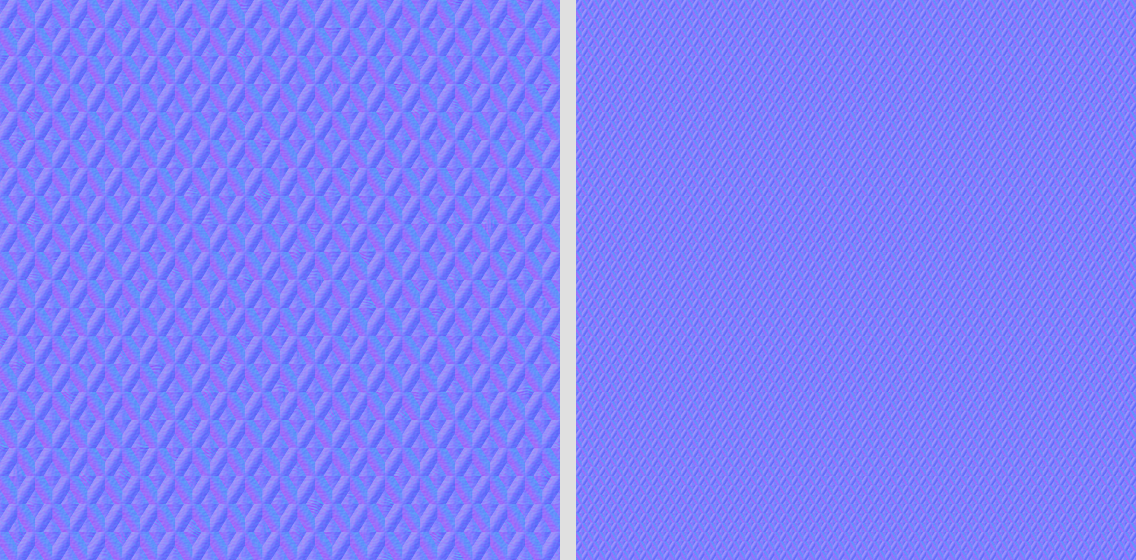
Left, the tile; right, the same tile 3 across and 3 down.
Give the GLSL for this texture map, as a WebGL 1 fragment shader.

```glsl
precision highp float;

// Tangent-space normal map of a woven relief: 16 by 20 cells of V-shaped pairs
// of rounded strands, every other row shifted by half a cell. Low diamond humps
// between strands carry wrinkles; wrapped gradient noise adds fine grain.

uniform vec2 u_resolution;

vec2 randomGradient(vec2 cell) {
  float angle = 6.2831853 * fract(sin(dot(cell, vec2(12.99, 78.23))) * 4375.85);
  return vec2(cos(angle), sin(angle));
}

// Gradient noise that repeats after "period" lattice cells
float wrappedNoise(vec2 p, vec2 period) {
  vec2 i = floor(p);
  vec2 f = p - i;
  vec2 w = f * f * f * (f * (f * 6.0 - 15.0) + 10.0);
  vec2 lo = mod(i, period);
  vec2 hi = mod(i + 1.0, period);
  float a = dot(randomGradient(lo), f);
  float b = dot(randomGradient(vec2(hi.x, lo.y)), f - vec2(1.0, 0.0));
  float c = dot(randomGradient(vec2(lo.x, hi.y)), f - vec2(0.0, 1.0));
  float d = dot(randomGradient(hi), f - 1.0);
  return mix(mix(a, b, w.x), mix(c, d, w.x), w.y);
}

float tiledNoise(vec2 uv, vec2 frequency) {
  return wrappedNoise(uv * frequency, frequency);
}

// Slope of the weave in xy, hump coverage in z
vec3 weave(vec2 uv) {
  float row = floor(uv.y * 20.0);
  float y = fract(uv.y * 20.0);
  float shift = 0.5 * mod(row, 2.0);
  float x = fract(uv.x * 16.0 + shift) - 0.5;
  float side = x < 0.0 ? -1.0 : 1.0;
  float outward = abs(x) * 2.0;

  // Position across the strand, zero on its crest
  float across = y - outward;
  float t = across / 0.48;
  float strand = t / sqrt(t * t + 0.13);

  // Each hump rises again from the strand edge and rounds off at its middle
  float midline = across > 0.0 ? outward : 1.0 - outward;
  float hump = -0.72 * sign(across) * smoothstep(-0.08, 0.32, midline);

  float gap = step(0.48, abs(across));
  vec2 facing = vec2(side * 0.85, 0.53);
  return vec3(facing * 0.15 * mix(strand, hump, gap), gap);
}

float grainHeight(vec2 uv) {
  return 0.00017 * tiledNoise(uv, vec2(190.0, 230.0))
       + 0.00010 * tiledNoise(uv, vec2(90.0, 110.0));
}

// Bent ripples, gathered in patches
float wrinkleHeight(vec2 uv) {
  float bend = tiledNoise(uv, vec2(27.0, 31.0));
  float patches = smoothstep(-0.1, 0.35, tiledNoise(uv + 0.37, vec2(23.0, 26.0)));
  float ripple = sin(6.2831853 * (dot(uv, vec2(66.0, 98.0)) + 3.2 * bend));
  return 0.00008 * patches * ripple;
}

void main() {
  vec2 uv = gl_FragCoord.xy / u_resolution;

  // Average a 3 by 3 grid inside the pixel to smooth the strand edges
  vec3 relief = vec3(0.0);
  for (int j = 0; j < 3; j++) {
    for (int i = 0; i < 3; i++) {
      vec2 offset = (vec2(float(i), float(j)) - 1.0) / 3.0;
      relief += weave(uv + offset / u_resolution) / 9.0;
    }
  }

  // Surface detail from height differences
  vec2 dx = vec2(0.0008, 0.0);
  vec2 dy = dx.yx;
  vec2 grain = vec2(grainHeight(uv + dx) - grainHeight(uv - dx),
                    grainHeight(uv + dy) - grainHeight(uv - dy)) / 0.0016;
  vec2 wrinkle = vec2(wrinkleHeight(uv + dx) - wrinkleHeight(uv - dx),
                      wrinkleHeight(uv + dy) - wrinkleHeight(uv - dy)) / 0.0016;
  vec2 detail = grain + wrinkle * mix(0.12, 1.0, relief.z);

  // Red points left, green points up
  vec2 tilt = 2.0 * (relief.xy + detail * vec2(1.0, -1.0));
  float facing = sqrt(max(1.0 - dot(tilt, tilt), 0.0));
  gl_FragColor = vec4(vec3(tilt, facing) * 0.5 + 0.5, 1.0);
}
```
